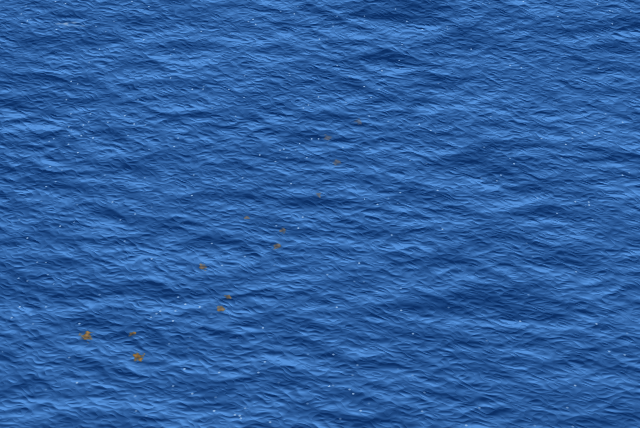
Write a Shadertoy shader that draws this texture.

```glsl
// Open deep-blue sea seen at a slant: octaves of ridged noise form sharp wave
// crests, and their slope toward the viewer sets the shade of blue.
// Sun glints, a streak of foam and drifting clumps of weed lie on top.

vec2 hash2(vec2 p) {
    vec3 q = fract(p.xyx * vec3(0.1031, 0.1030, 0.0973));
    q += dot(q, q.yzx + 33.33);
    return fract((q.xx + q.yz) * q.zy);
}

// Gradient noise, roughly -0.7 to 0.7
float noise(vec2 p) {
    vec2 i = floor(p), f = p - i;
    vec2 u = f * f * f * (f * (f * 6.0 - 15.0) + 10.0);
    vec2 e = vec2(1.0, 0.0);
    float a = dot(hash2(i) * 2.0 - 1.0, f);
    float b = dot(hash2(i + e) * 2.0 - 1.0, f - e);
    float c = dot(hash2(i + e.yx) * 2.0 - 1.0, f - e.yx);
    float d = dot(hash2(i + 1.0) * 2.0 - 1.0, f - 1.0);
    return mix(mix(a, b, u.x), mix(c, d, u.x), u.y);
}

// Slope of a ridged wave: positive behind the crest, negative on its near face
float waveSlope(vec2 p) {
    const float reach = 0.22;
    return (abs(noise(p + vec2(0.0, reach))) - abs(noise(p))) / reach;
}

// Sum of wave slopes, x = broad swell, y = small ripples
vec2 seaSlopes(vec2 p) {
    vec2 slopes = vec2(0.0);
    vec2 frequency = vec2(3.2, 9.0);
    for (int i = 0; i < 5; i++) {
        float level = float(i);
        vec2 q = p;
        q.y += (0.03 + 0.03 * level) * p.x;
        q *= frequency;
        q += 0.35 * noise(q * 0.6 + 17.0 * level) + 41.0 * level + 100.0;
        float s = waveSlope(q) * (0.75 + 0.06 * level);
        if (i < 2) slopes.x += s; else slopes.y += s;
        frequency *= vec2(1.95, 1.85);
    }
    return slopes;
}

void mainImage(out vec4 fragColor, in vec2 fragCoord) {
    vec2 uv = fragCoord / iResolution.y;
    float pixel = 1.0 / iResolution.y;

    // Mild perspective: waves shrink toward the top
    vec2 sea = vec2((uv.x - 0.75) * (0.85 + 0.45 * uv.y),
                    uv.y * (0.88 + 0.22 * uv.y));

    // Dark near faces stay smoother than the bright backs
    vec2 slopes = seaSlopes(sea);
    float patches = noise(sea * vec2(1.6, 4.5) + 60.0);
    float rippleGain = 1.0 + 0.25 * clamp(slopes.x, -1.2, 1.0);
    float shade = slopes.x + slopes.y * rippleGain + 0.7 * patches;
    shade += 0.25 * (uv.y - 0.5);
    shade = clamp(shade, -1.9, 2.1);

    vec3 water = vec3(0.18, 0.37, 0.62) + shade * vec3(0.073, 0.097, 0.116);

    // Sparse sun glints, gathered in loose groups
    vec2 grid = sea * vec2(95.0, 130.0) + 300.0;
    vec2 cell = floor(grid);
    vec2 offset = 0.3 + 0.4 * hash2(cell + 7.0);
    vec2 chance = hash2(cell);
    float group = smoothstep(0.0, 0.4, noise(sea * vec2(5.0, 14.0) + 23.0));
    float glint = 1.0 - smoothstep(0.08, 0.2 + 90.0 * pixel,
                                   length(fract(grid) - offset));
    glint *= step(chance.x, 0.008 + 0.05 * group) * chance.y;
    water = mix(water, vec3(0.70, 0.82, 0.96), 0.75 * glint);

    // Foam streak on a far crest
    vec2 foamPos = (uv - vec2(0.165, 0.944)) / vec2(0.055, 0.008);
    foamPos.y += 0.45 * foamPos.x;
    float foam = 1.0 - smoothstep(0.2, 1.0, length(foamPos));
    foam *= smoothstep(-0.2, 0.3, noise(uv * vec2(60.0, 150.0)));
    water = mix(water, vec3(0.62, 0.72, 0.85), 0.75 * foam);

    // Weed clumps drifting along a diagonal, fading with distance
    float grain = noise(uv * vec2(105.0, 150.0) + 9.0);
    for (int i = 0; i < 13; i++) {
        float along = float(i) / 12.0;
        vec2 random = hash2(vec2(float(i) * 3.7 + 2.0, 11.0));
        vec2 center = mix(vec2(0.24, 0.15), vec2(0.88, 0.71), along);
        center += (random - 0.5) * vec2(0.24, 0.07);
        float size = mix(0.006, 0.014, random.y) * (1.1 - 0.35 * along);
        vec2 d = (uv - center) / size;
        d.x *= 0.75;
        float clump = 1.0 - smoothstep(0.35, 1.0, length(d) - 1.1 * grain);
        vec3 weed = mix(vec3(0.56, 0.40, 0.18), vec3(0.46, 0.42, 0.42), along);
        weed *= 0.9 + 0.7 * grain;
        water = mix(water, weed, clump * (0.85 - 0.35 * along));
    }

    fragColor = vec4(clamp(water, 0.0, 1.0), 1.0);
}
```
